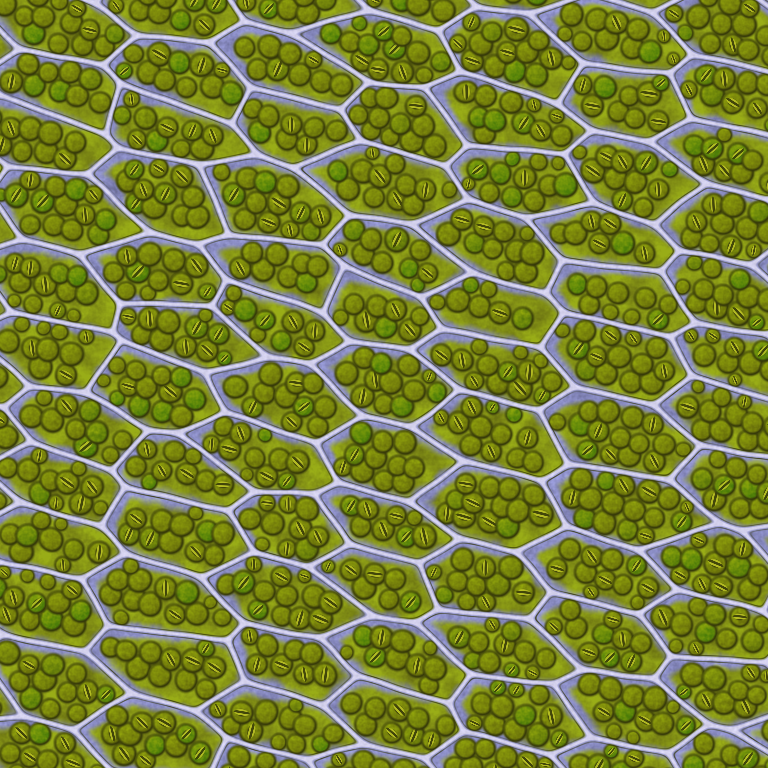
Give the GLSL for this texture, as a WebGL 1 fragment shader.

```glsl
precision highp float;
// Leaf tissue under a microscope: long pale-walled cells packed with green discs.
uniform vec2 u_resolution;

const vec2 CELL_SCALE = vec2(5.95, 11.5); // lattice units per canvas
const float CELL_SHEAR = 0.22;            // cells descend to the right
const float CELL_JITTER = 0.42;
const float COLUMN_PITCH = 0.866;
const float WALL_HALF = 0.0027;
const float CORNER_SHARPNESS = 420.0;
const vec2 DISC_PITCH = vec2(0.0285, 0.0255);
const float DISC_RADIUS = 0.0158;
const float DISC_MARGIN = 0.0025;
const vec2 LIGHT_DIR = vec2(-0.5, 0.85);

const vec3 OLIVE = vec3(0.42, 0.45, 0.04);
const vec3 LIME = vec3(0.60, 0.68, 0.05);
const vec3 LEAF = vec3(0.27, 0.50, 0.03);
const vec3 SHADE = vec3(0.20, 0.21, 0.035);
const vec3 YELLOW = vec3(0.76, 0.78, 0.16);
const vec3 LILAC = vec3(0.55, 0.56, 0.78);
const vec3 PALE = vec3(0.83, 0.82, 0.93);

vec2 hash2(vec2 p) {
  vec2 k = vec2(dot(p, vec2(127.1, 311.7)), dot(p, vec2(269.5, 183.3)));
  return fract(sin(k) * 43758.55);
}

// Gradient noise, about -0.7 to 0.7
float corner(vec2 i, vec2 f, vec2 o) {
  return dot(hash2(i + o) * 2.0 - 1.0, f - o);
}
float noise(vec2 p) {
  vec2 i = floor(p), f = p - i;
  vec2 w = f * f * f * (f * (f * 6.0 - 15.0) + 10.0);
  return mix(mix(corner(i, f, vec2(0.0)), corner(i, f, vec2(1.0, 0.0)), w.x),
             mix(corner(i, f, vec2(0.0, 1.0)), corner(i, f, vec2(1.0)), w.x), w.y);
}

// Jittered site of a lattice cell; odd columns are raised by half a row
vec2 siteNear(vec2 v, vec2 offset) {
  float column = floor(v.x / COLUMN_PITCH) + offset.x;
  float lift = 0.5 * mod(column, 2.0);
  float row = floor(v.y - lift) + offset.y;
  vec2 jitter = (hash2(vec2(column, row)) - 0.5) * CELL_JITTER;
  return vec2((column + 0.5) * COLUMN_PITCH, row + 0.5 + lift) + jitter;
}

// xy: cell site, z: rounded distance to its wall, in canvas units
vec3 cellAt(vec2 p) {
  vec2 v = vec2(p.x, p.y + CELL_SHEAR * p.x) * CELL_SCALE;
  vec2 site = vec2(0.0);
  float nearest = 100.0;
  for (int i = -1; i <= 1; i++) for (int j = -1; j <= 1; j++) {
    vec2 s = siteNear(v, vec2(i, j));
    float d = dot(s - v, s - v);
    if (d < nearest) { nearest = d; site = s; }
  }
  float sum = 0.00001;
  for (int i = -2; i <= 2; i++) for (int j = -2; j <= 2; j++) {
    vec2 s = siteNear(v, vec2(i, j));
    vec2 n = s - site;
    if (dot(n, n) > 0.0001) {
      vec2 slope = vec2(n.x * CELL_SCALE.x + n.y * CELL_SCALE.y * CELL_SHEAR, n.y * CELL_SCALE.y);
      float d = dot(0.5 * (s + site) - v, n) / length(slope);
      sum += exp(-CORNER_SHARPNESS * d);
    }
  }
  vec2 center = site / CELL_SCALE;
  center.y -= CELL_SHEAR * center.x;
  return vec3(center, -log(sum) / CORNER_SHARPNESS);
}

// One disc: q is the position in disc radii
vec3 discColor(vec2 q, vec2 rnd, float grain) {
  float r = length(q);
  float lit = 0.36 + 0.38 * dot(q, LIGHT_DIR) + 0.9 * grain;
  vec3 face = mix(OLIVE, LEAF, 0.8 * smoothstep(0.72, 0.95, rnd.x));
  face = mix(face, LIME, clamp(lit, 0.0, 1.0));
  // Split lens with a dark slit on some discs
  float angle = (rnd.x - 0.5) * 2.4 - 0.3;
  vec2 t = vec2(q.x * cos(angle) - q.y * sin(angle), q.x * sin(angle) + q.y * cos(angle));
  float lens = abs(t.x) - 0.36 * (1.0 - 1.7 * t.y * t.y);
  float split = step(0.62, rnd.y) * (1.0 - smoothstep(-0.12, 0.04, lens));
  float stripe = smoothstep(-0.3, 0.6, cos(t.x * 17.0 + 2.4));
  face = mix(face, mix(SHADE, YELLOW, stripe), 0.8 * split);
  float rim = smoothstep(0.70, 0.96, r);
  return mix(face, SHADE, rim * (0.78 - 0.22 * dot(q, LIGHT_DIR)));
}

void main() {
  vec2 uv = gl_FragCoord.xy / min(u_resolution.x, u_resolution.y);
  float pixel = 1.0 / min(u_resolution.x, u_resolution.y);
  vec2 p = uv + 0.0035 * vec2(noise(uv * 17.0), noise(uv * 17.0 + 40.0));
  float grain = noise(uv * 170.0) * 0.6 + noise(uv * 340.0) * 0.3;
  float cloud = noise(uv * 38.0);
  vec3 cell = cellAt(p);
  vec2 local = p - cell.xy;

  // Clear lilac sap at the edges, green plasm in the body
  vec3 color = LILAC * (1.0 + 0.22 * cloud + 0.3 * grain);
  float body = cell.z - 0.10 * dot(local, LIGHT_DIR) + 0.009 * cloud + 0.003 * grain;
  vec3 plasm = mix(OLIVE, LIME, clamp(0.6 + 1.1 * cloud + 0.6 * grain, 0.0, 1.0));
  color = mix(color, plasm, 0.95 * smoothstep(0.003, 0.0145, body));

  // Discs in staggered rows around the cell site, kept off the wall
  for (int j = -2; j <= 2; j++) for (int i = -3; i <= 3; i++) {
    vec2 id = vec2(i, j);
    vec2 rnd = hash2(id + cell.xy * 91.0);
    vec2 c = (id + vec2(0.5 * mod(id.y, 2.0), 0.0)) * DISC_PITCH;
    c.y -= CELL_SHEAR * c.x;
    c += (rnd - 0.5) * 0.010;
    vec2 away = local - c;
    if (length(away) < DISC_RADIUS * 1.25) {
      vec3 host = cellAt(cell.xy + c);
      float radius = min(DISC_RADIUS * (0.84 + 0.18 * rnd.y), host.z - DISC_MARGIN);
      if (radius > 0.0085 && distance(host.xy, cell.xy) < 0.001) {
        float gap = length(away) - radius;
        color = mix(color, SHADE, 0.45 * (1.0 - smoothstep(0.0, 0.003, gap)));
        vec3 disc = discColor(away / radius, fract(rnd * 7.3), grain);
        color = mix(color, disc, 1.0 - smoothstep(-pixel, pixel, gap));
      }
    }
  }

  // Pale walls with a thin dark outline
  float outline = 1.0 - smoothstep(0.0, 0.0016, abs(cell.z - WALL_HALF - 0.0013));
  color = mix(color, SHADE, outline * clamp(0.5 + 0.7 * cloud, 0.1, 0.85));
  float wall = 1.0 - smoothstep(WALL_HALF - pixel, WALL_HALF + pixel, cell.z);
  vec3 wallColor = mix(PALE, LILAC, smoothstep(0.0008, WALL_HALF, cell.z) * 0.55);
  color = mix(color, wallColor * (1.0 + 0.15 * grain), wall);
  gl_FragColor = vec4(clamp(color, 0.0, 1.0), 1.0);
}
```
